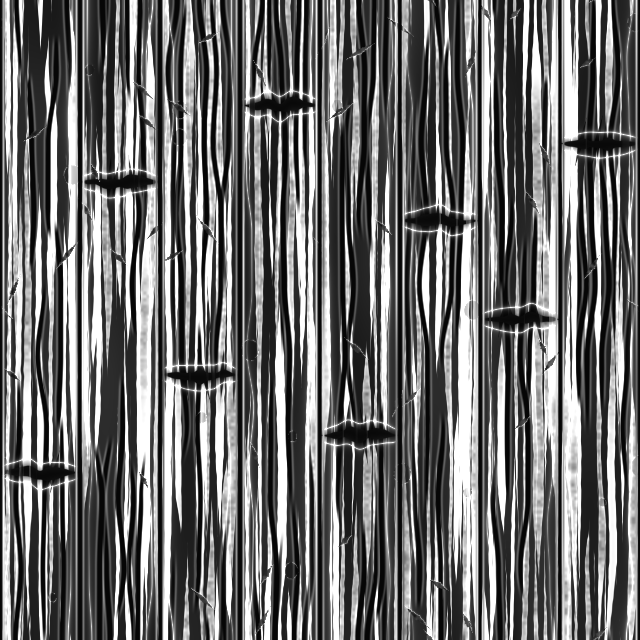
Write a Shadertoy shader that draws this texture map.

```glsl
// Eight weathered bark planks in black and white, with split joints, cracks, scratches and knots.

float hash(vec2 p) { return fract(sin(dot(p, vec2(127.1, 311.7))) * 43758.5453); }

float noise(vec2 p) {
    vec2 i = floor(p), f = fract(p);
    f = f * f * (3.0 - 2.0 * f);
    return mix(mix(hash(i), hash(i + vec2(1, 0)), f.x),
               mix(hash(i + vec2(0, 1)), hash(i + vec2(1, 1)), f.x), f.y);
}

// Shortest offset on a canvas that wraps at 1
vec2 wrapOffset(vec2 d) { return fract(d + 0.5) - 0.5; }

float fill(float d) {
    float aa = 0.8 / iResolution.y;
    return 1.0 - smoothstep(-aa, aa, d);
}

float glow(float d) { return 0.75 * exp(-abs(d) / 0.001) + 0.25 * exp(-abs(d) / 0.005); }

// Long tapered fibres, two bright ones for each dark one
float fibres(vec2 uv, float x, float id) {
    float mottle = noise(uv * 70.0) * 0.5 + noise(uv * 190.0) * 0.5;
    float shade = 0.09 + 0.09 * noise(uv * vec2(24, 5));
    float tone = shade;
    for (int i = 0; i < 27; i++) {
        vec2 seed = vec2(id + 3.0, float(i) + 11.0);
        float x0 = (fract(float(i) * 0.618 + hash(seed.xx)) - 0.5) * 0.116;
        float dy = abs(wrapOffset(vec2(uv.y - hash(seed))).x);
        float len = mix(0.12, 0.46, hash(seed + 20.0));
        float width = mix(0.0018, 0.0075, hash(seed + 40.0));
        float sway = 0.006 * (noise(vec2(uv.y * 7.0, seed.y)) - 0.5)
                   + 0.0012 * noise(vec2(uv.y * 90.0, seed.y));
        float d = abs(x - x0 - sway) - width * clamp(2.5 * (1.0 - dy / len), -1.0, 1.0);
        float white = smoothstep(0.35, 0.65, noise(vec2(uv.y * 4.0, seed.y + id * 9.0)));
        float bright = mix(0.42 + 0.5 * mottle, 1.0, white);
        bright += 0.3 * exp(-abs(d) / 0.0012);
        tone = mix(tone, i % 3 == 2 ? shade : bright, fill(d));
    }
    return tone;
}

// Wavy black cracks with a soft raised lip
float cracks(float tone, vec2 uv, float x, float id) {
    for (int i = 0; i < 6; i++) {
        vec2 seed = vec2(id + 61.0, float(i) + 5.0);
        float x0 = (fract(float(i) * 0.618 + hash(seed.xx)) - 0.5) * 0.09;
        float dy = abs(wrapOffset(vec2(uv.y - hash(seed))).x);
        float taper = 1.0 - dy / mix(0.12, 0.4, hash(seed + 20.0));
        float sway = 0.018 * (noise(vec2(uv.y * 9.0, seed.y + id * 7.0)) - 0.5);
        float d = abs(x - x0 - sway) - 0.002 * clamp(3.0 * taper, -1.0, 1.0);
        float presence = smoothstep(0.0, 0.15, taper);
        tone *= 1.0 - presence * (1.0 - smoothstep(0.0, 0.0035, d));
        tone += 0.22 * presence * exp(-pow((d - 0.004) / 0.0018, 2.0));
    }
    return tone;
}

// Black pointed split across the plank, with splinters and bright outlines
float joint(float tone, vec2 p, float id) {
    float along = 1.0 - pow(p.x / 0.061, 2.0);
    float bend = 0.009 * (noise(vec2(p.x * 50.0, id)) - 0.5) * along;
    float bump = 0.005 + 0.007 * noise(vec2(p.x * 75.0, id + 30.0));
    float d = abs(p.y - bend) - bump * along;
    tone *= 1.0 - 0.55 * exp(-max(d, 0.0) / 0.008);
    for (int i = 0; i < 4; i++) {
        vec2 seed = vec2(id + 81.0, float(i));
        float lean = p.y * (hash(seed + 9.0) - 0.5) * 0.5;
        float x0 = (hash(seed) - 0.5) * 0.07;
        float splinter = abs(p.x - x0 - lean) - 0.004 * (1.0 - abs(p.y) / mix(0.02, 0.045, hash(seed + 3.0)));
        tone *= 1.0 - 0.9 * fill(splinter);
    }
    float gleam = smoothstep(0.7, 0.85, noise(vec2(p.x * 190.0, id)));
    tone = mix(tone, 0.03 + tone * 0.5 * gleam, fill(d));
    float outline = abs(p.y - bend * 1.6) - 0.008 - 0.012 * along;
    return tone + 0.9 * glow(outline) * smoothstep(0.0, 0.3, along);
}

void mainImage(out vec4 fragColor, in vec2 fragCoord) {
    vec2 uv = fragCoord / iResolution.xy;
    float id = floor(uv.x * 8.0);
    float x = (fract(uv.x * 8.0) - 0.5) / 8.0;
    float jointHeight[8] = float[8](0.262, 0.716, 0.414, 0.836, 0.32, 0.655, 0.501, 0.776);

    float tone = cracks(fibres(uv, x, id), uv, x, id);

    // Glowing contour near each plank side
    float side = sign(x);
    float contour = 0.047 + 0.012 * (noise(vec2(uv.y * 11.0, id * 2.0 + side)) - 0.5);
    tone += glow(abs(x) - contour) * mix(0.3, 1.0, noise(vec2(uv.y * 6.0, id + side * 5.0)));

    tone = joint(tone, vec2(x, uv.y - jointHeight[int(id)]), id);

    // Slanted leaf-shaped scratches
    for (int i = 0; i < 46; i++) {
        vec2 seed = vec2(float(i), 17.0);
        vec2 p = wrapOffset(uv - vec2(hash(seed), hash(seed + 5.0)));
        float a = mix(0.35, 1.1, hash(seed + 8.0)) * (hash(seed + 2.0) < 0.5 ? -1.0 : 1.0);
        p = mat2(cos(a), sin(a), -sin(a), cos(a)) * p;
        float taper = 1.0 - abs(p.y) / mix(0.014, 0.03, hash(seed + 13.0));
        float d = abs(p.x) - 0.005 * taper + 0.0015 * noise(vec2(p.y * 600.0, seed.x));
        tone = mix(tone, 0.06 + 0.25 * noise(p * 200.0 + seed), 0.9 * fill(d));
        tone += 0.45 * step(0.0, taper) * step(0.0, p.x) * exp(-abs(d) / 0.0008);
    }

    // Faint broken knot rings
    for (int i = 0; i < 16; i++) {
        vec2 seed = vec2(float(i), 93.0);
        vec2 p = wrapOffset(uv - vec2(hash(seed), hash(seed + 4.0)));
        float d = length(p * vec2(1.2, 1.0)) - mix(0.006, 0.017, hash(seed + 7.0));
        tone *= 1.0 - 0.25 * fill(d);
        tone += 0.4 * exp(-abs(d) / 0.0008) * smoothstep(0.4, 0.7, noise(p * 350.0 + seed));
    }

    // Black gap between planks, edged in white
    float edge = 0.0625 - abs(x);
    float rim = mix(0.35, 1.0, noise(vec2(uv.y * 5.0, id * 3.0 + side)));
    tone = mix(tone, rim, exp(-pow((edge - 0.0055) / 0.0018, 2.0)));
    tone *= smoothstep(0.0012, 0.0042, edge);

    fragColor = vec4(vec3(clamp(tone, 0.025, 1.0)), 1.0);
}
```
